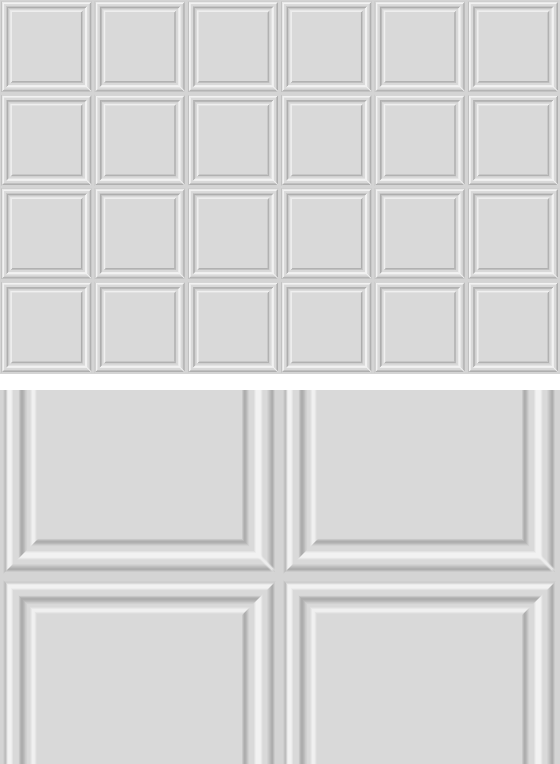
Top, the full canvas; bottom, a detail of the centre.
Give the GLSL for this pattern, as a Shadertoy shader.

```glsl
// Pale grey wall of square raised panels with mitred, bevelled mouldings, six across and four down.

// Share of a footprint of the given width around d that lies between a and b
float band(float d, float a, float b, float footprint) {
    float lo = clamp(d - 0.5 * footprint, a, b);
    float hi = clamp(d + 0.5 * footprint, a, b);
    return (hi - lo) / footprint;
}

// Grey along the moulding facing the light; d is the depth from the cell edge
float litMoulding(float d, float soft) {
    float tone = 0.85;
    tone += (0.83 - 0.85) * band(d, -9.0, 2.3, soft);
    tone += (0.77 - 0.85) * band(d, 2.3, 3.0, soft);
    tone += (0.95 - 0.85) * band(d, 3.0, 5.6, soft);
    tone += (0.68 - 0.85) * band(d, 9.0, 11.0, soft);
    tone += (0.77 - 0.85) * band(d, 11.0, 12.0, soft);
    tone += (0.94 - 0.85) * band(d, 14.2, 16.3, soft);
    return tone;
}

// Grey along the moulding facing away from the light
float shadedMoulding(float d, float soft) {
    float tone = 0.85;
    tone += (0.83 - 0.85) * band(d, -9.0, 2.8, soft);
    tone += (0.68 - 0.85) * band(d, 2.8, 4.4, soft);
    tone += (0.77 - 0.85) * band(d, 4.4, 5.5, soft);
    tone += (0.95 - 0.85) * band(d, 8.4, 11.5, soft);
    tone += (0.77 - 0.85) * band(d, 14.5, 15.3, soft);
    tone += (0.68 - 0.85) * band(d, 15.3, 17.0, soft);
    return tone;
}

void mainImage(out vec4 fragColor, in vec2 fragCoord) {
    // Each cell is 128 units wide and high
    vec2 repeats = vec2(6.0, 4.0);
    vec2 cell = fract(fragCoord / iResolution.xy * repeats) * 128.0;
    float pixel = 128.0 * repeats.x / iResolution.x;
    float soft = max(pixel, 1.2);

    // Depth from the nearest vertical and horizontal edges
    vec2 depth = min(cell, 128.0 - cell);

    // Light comes from the upper left
    float side = cell.x < 64.0
        ? litMoulding(depth.x, soft) - 0.07 * band(depth.x, 1.8, 3.0, soft)
        : shadedMoulding(depth.x, soft);
    float rail = cell.y > 64.0
        ? litMoulding(depth.y, soft)
        : shadedMoulding(depth.y, soft);

    // Join sides and rails along the mitres
    float across = depth.x - depth.y;
    float tone = mix(side, rail, smoothstep(-0.7 * pixel, 0.7 * pixel, across));

    // Bright mitre at the lower right corner
    float corner = step(64.0, cell.x) * step(cell.y, 64.0);
    float mitre = band(across, -1.0, 1.0, soft) * band(0.5 * (depth.x + depth.y), 3.0, 10.0, soft);
    tone = mix(tone, 0.95, 0.8 * corner * mitre);

    fragColor = vec4(vec3(tone), 1.0);
}
```
